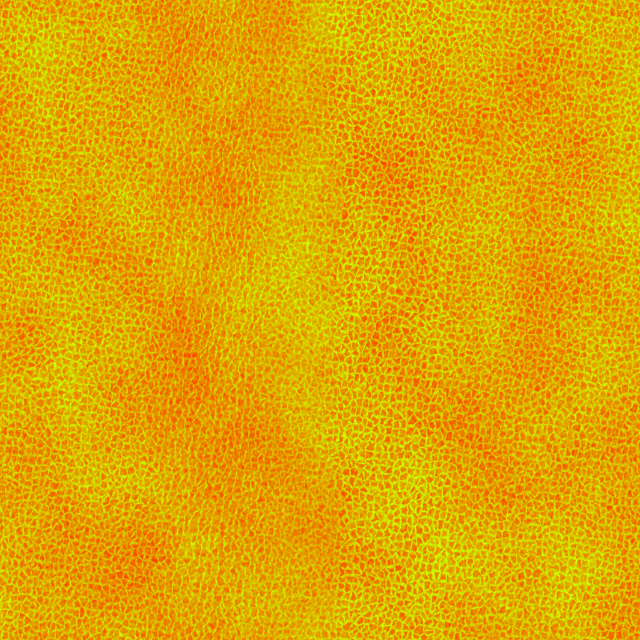
Reproduce this texture procedurally as a WebGL 1 fragment shader.

```glsl
precision highp float;
uniform vec2 u_resolution;

const vec2 CELLS = vec2(96.0, 78.0);     // pebbles across the canvas
const float JITTER = 0.78;
const float SLANT = 0.16;
const float CREASE_INNER = 0.02;         // crease profile, in cell units
const float CREASE_OUTER = 0.27;
const float CREASE_GAIN = 0.29;
const float PIT_VARIATION = 0.13;
const float GRAIN_GAIN = 0.26;
const float CLOUD_GAIN = 0.17;
const float TONE_MEAN = 0.665;
const vec2 GRAIN_SCALE = vec2(215.0, 190.0);
const vec2 CLOUD_SCALE = vec2(5.5, 4.5);
const vec3 PIT_COLOR = vec3(0.99, 0.25, 0.0);
const vec3 CREASE_COLOR = vec3(0.79, 1.0, 0.0);

vec2 hash2(vec2 p) {
  vec3 q = fract(vec3(p.xyx) * vec3(0.1031, 0.1030, 0.0973));
  q += dot(q, q.yzx + 33.33);
  return fract((q.xx + q.yz) * q.zy);
}

float cornerSlope(vec2 corner, vec2 offset) {
  float angle = 6.2832 * hash2(corner).x;
  return dot(vec2(cos(angle), sin(angle)), offset);
}

float gradientNoise(vec2 p) {
  vec2 i = floor(p), f = fract(p);
  vec2 u = f * f * f * (f * (f * 6.0 - 15.0) + 10.0);
  vec2 e = vec2(1.0, 0.0);
  float low = mix(cornerSlope(i, f), cornerSlope(i + e, f - e), u.x);
  float high = mix(cornerSlope(i + e.yx, f - e.yx),
                   cornerSlope(i + e.xx, f - e.xx), u.x);
  return mix(low, high, u.y);
}

// x: distance to the crease, y: how upright the crease is, z: cell random
vec3 pebbles(vec2 p) {
  vec2 home = floor(p), f = fract(p);
  vec2 nearest = vec2(8.0), second = vec2(8.0);
  float id = 0.0;
  for (int y = -1; y <= 1; y++) {
    for (int x = -1; x <= 1; x++) {
      vec2 g = vec2(float(x), float(y));
      vec2 rnd = hash2(home + g + 71.0);
      vec2 d = g + 0.5 + JITTER * (rnd - 0.5) - f;
      if (dot(d, d) < dot(nearest, nearest)) {
        second = nearest;
        nearest = d;
        id = fract(rnd.x * 7.3 + rnd.y * 5.1);
      } else if (dot(d, d) < dot(second, second)) {
        second = d;
      }
    }
  }
  vec2 across = second - nearest;
  float span = max(length(across), 0.001);
  float edge = 0.5 * dot(second + nearest, across) / span;
  return vec3(edge, abs(across.x) / span, id);
}

float band(float x, float from, float to, float blur) {
  return smoothstep(from - blur, from + blur, x)
       * (1.0 - smoothstep(to - blur, to + blur, x));
}

void main() {
  vec2 uv = gl_FragCoord.xy / u_resolution;

  // Vertical zones of the hide: stringy, worn and crisp
  float x = uv.x + 0.025 * gradientNoise(uv * vec2(3.0, 7.0) + 4.0);
  float stringy = band(x, 0.25, 0.41, 0.04);
  float worn = band(x, 0.41, 0.52, 0.012);
  float crisp = band(x, 0.525, 0.70, 0.02);
  float contrast = 0.94 - 0.24 * worn + 0.2 * crisp;

  // Pebbled cells, bent by fine and broad warps
  vec2 sway = vec2(gradientNoise(uv * 6.0 + 13.0),
                   gradientNoise(uv * 6.0 + 37.0)) * 0.012;
  vec2 wobble = vec2(gradientNoise(uv * 130.0 + 5.0),
                     gradientNoise(uv * 130.0 + 91.0)) * 0.0035;
  vec2 p = uv + sway + wobble;
  p += vec2(-SLANT * p.y, 0.12 * p.x);
  vec3 cell = pebbles(p * CELLS);
  float crease = 1.0 - smoothstep(CREASE_INNER, CREASE_OUTER, cell.x);
  crease *= mix(1.0, smoothstep(0.1, 0.9, cell.y), 0.6 * stringy);
  float pit = (1.0 - crease) * (cell.z - 0.5);

  // Fibrous grain and broad stains
  float grain = gradientNoise(uv * GRAIN_SCALE + 17.0)
              + 0.5 * gradientNoise(uv * GRAIN_SCALE * 0.53 + 59.0);
  float cloud = gradientNoise(uv * CLOUD_SCALE + 2.0)
              + 0.6 * gradientNoise(uv * CLOUD_SCALE * 2.3 + 29.0);

  float tone = TONE_MEAN
             + contrast * (CREASE_GAIN * (crease - 0.5) + PIT_VARIATION * pit)
             + GRAIN_GAIN * grain + CLOUD_GAIN * cloud
             + 0.025 * crisp - 0.01 * stringy;
  float ramp = clamp((tone - PIT_COLOR.g) / (CREASE_COLOR.g - PIT_COLOR.g), 0.0, 1.0);
  gl_FragColor = vec4(mix(PIT_COLOR, CREASE_COLOR, ramp), 1.0);
}
```
